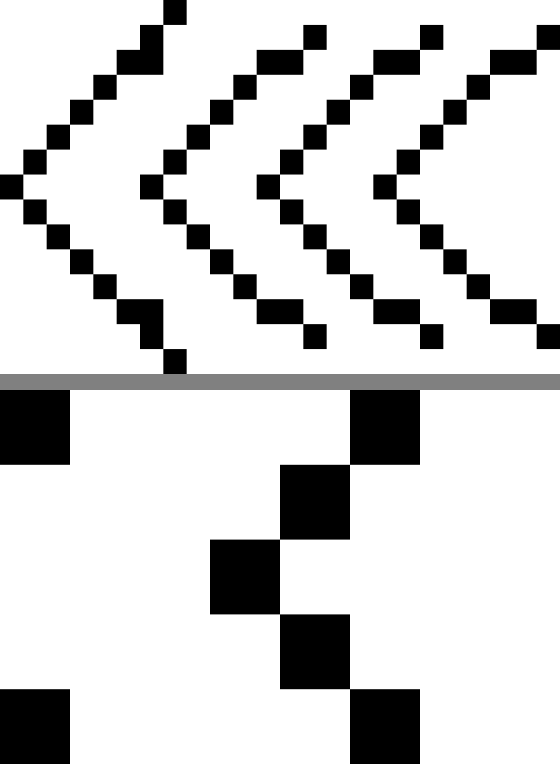
Top: the whole. Bottom: its middle third, enlarged.
Reproduce this pattern procedurally as a WebGL 2 fragment shader.

```glsl
#version 300 es
precision highp float;

#define GRID vec2(24.0, 15.0)
#define CHEVRONS 4
#define SPACING 5.0
#define LEAD_GAP 1.0
#define ARM_ROWS 7.0
#define FOOT_ROW 5.0
#define INK vec3(0.0)
#define PAPER vec3(1.0)

uniform vec2 u_resolution;
out vec4 fragColor;

// One stepped chevron; x counts columns from its apex, d rows from the middle.
bool inChevron(float x, float d, bool isLead) {
    float reach = isLead ? ARM_ROWS : ARM_ROWS - 1.0;
    float tipShift = !isLead && d == reach ? 1.0 : 0.0;
    bool arm = d <= reach && x == d + tipShift;
    bool foot = d == FOOT_ROW && x == FOOT_ROW + 1.0;
    return arm || foot;
}

// 1.0 where a grid cell is inked.
float cellInk(vec2 cell) {
    float d = abs(cell.y - floor(GRID.y * 0.5));
    for (int i = 0; i < CHEVRONS; i++) {
        bool isLead = i == 0;
        float apex = isLead ? 0.0 : LEAD_GAP + SPACING * float(i);
        if (inChevron(cell.x - apex, d, isLead)) return 1.0;
    }
    return 0.0;
}

void main() {
    vec2 pixel = GRID / u_resolution;
    vec2 p = gl_FragCoord.xy * pixel;

    // Area coverage of the cells under this pixel
    vec2 lo = floor(p - 0.5 * pixel);
    vec2 hi = floor(p + 0.5 * pixel);
    vec2 blend = clamp((p + 0.5 * pixel - hi) / pixel, 0.0, 1.0);
    float bottom = mix(cellInk(lo), cellInk(vec2(hi.x, lo.y)), blend.x);
    float top = mix(cellInk(vec2(lo.x, hi.y)), cellInk(hi), blend.x);

    fragColor = vec4(mix(PAPER, INK, mix(bottom, top, blend.y)), 1.0);
}
```
